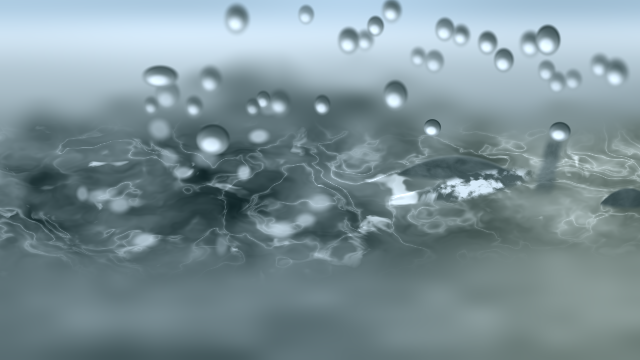
Reproduce this texture procedurally as a Shadertoy shader.

```glsl
float hash(vec2 p) {
    return fract(sin(dot(p, vec2(127.1, 311.7))) * 43758.5453);
}

float noise(vec2 p) {
    vec2 i = floor(p), f = fract(p);
    f = f * f * (3.0 - 2.0 * f);
    return mix(mix(hash(i), hash(i + vec2(1, 0)), f.x),
               mix(hash(i + vec2(0, 1)), hash(i + vec2(1, 1)), f.x), f.y);
}

float fbm(vec2 p) {
    float sum = 0.0, amp = 0.5;
    for (int i = 0; i < 4; i++) {
        sum += amp * noise(p);
        p = mat2(1.6, 1.2, -1.2, 1.6) * p + 3.7;
        amp *= 0.5;
    }
    return sum;
}

// Grey level to cool water colour
vec3 tone(float l) {
    return vec3(l - 0.08, l, l + 0.01 + 0.06 * l * l);
}

float disc(vec2 q, float blur) {
    return 1.0 - smoothstep(1.0 - blur, 1.0 + blur, length(q));
}

// Drop with a dark cap and a bright lower lens
void drop(inout vec3 col, vec2 p, vec2 at, vec2 r, float blur, float alpha) {
    vec2 q = (p - at) / r;
    float shade = mix(0.74, 0.34, smoothstep(-0.6, 0.8, q.y + 0.35 * q.x));
    shade += 0.3 * disc((q - vec2(-0.12, -0.32)) / vec2(0.55, 0.45), 0.3 + blur);
    shade -= 0.12 * smoothstep(0.7, 1.0, length(q)) * (1.0 - blur);
    col = mix(col, tone(shade), alpha * disc(q, blur));
}

// Filled arch: 1 inside, between a curved top and a shallower underside
float arch(vec2 p, vec2 peak, float halfWidth, float rise, float thick) {
    float u = (p.x - peak.x) / halfWidth;
    float top = peak.y - rise * u * u;
    float low = top - thick * max(1.0 - u * u, 0.0);
    return smoothstep(-0.004, 0.004, top - p.y) * smoothstep(-0.008, 0.008, p.y - low)
         * (1.0 - smoothstep(0.94, 1.0, abs(u)));
}

void mainImage(out vec4 fragColor, in vec2 fragCoord) {
    vec2 p = fragCoord / iResolution.y;
    float right = smoothstep(0.8, 1.7, p.x);

    // Hazy distance
    float haze = noise(p * vec2(2.0, 11.0));
    float sky = 0.66 + 0.23 * smoothstep(0.66, 0.9, p.y) - 0.07 * smoothstep(0.9, 1.0, p.y);
    sky += (haze - 0.5) * 0.07 - 0.04 * right;

    // Churning water, folded by warped noise
    vec2 q = p * vec2(5.0, 9.0);
    vec2 warp = vec2(fbm(q), fbm(q + 7.3));
    float fold = fbm(q + 2.4 * warp);
    float ridge = 1.0 - abs(2.0 * fbm(q * 1.4 + 3.0 * warp.yx + 4.0) - 0.94);
    float soft = noise(p * vec2(9.0, 14.0) + 2.0);
    float focus = smoothstep(0.2, 0.38, p.y - 0.06 * right) * (1.0 - smoothstep(0.56, 0.68, p.y));
    float water = 0.42 + 0.16 * (soft - 0.5) + 0.05 * right;
    water += focus * (0.6 * (fold - 0.48) + 0.22 * pow(ridge, 14.0) - 0.05);
    water += focus * 0.4 * smoothstep(0.66, 0.8, fbm(q * 2.2 + 3.0 * warp));

    // Blurred foreground swell
    float swell = 0.47 + 0.06 * right - 0.07 * (1.0 - smoothstep(0.0, 0.14, p.y));
    swell += 0.15 * (noise(p * vec2(3.5, 10.0) + 5.0) - 0.5) + 0.07 * (noise(p * vec2(9.0, 17.0)) - 0.5);
    float front = 1.0 - smoothstep(0.13, 0.32, p.y - 0.07 * right + 0.08 * (soft - 0.5));
    water = mix(water, swell, front);

    float horizon = 0.65 + 0.11 * exp(-pow((p.x - 0.78) / 0.42, 2.0));
    float far = smoothstep(-0.09, 0.1, p.y - horizon + 0.08 * (soft - 0.5));
    vec3 col = tone(mix(water, sky, far));
    col += vec3(0.03, 0.015, -0.025) * right * (1.0 - far);
    col += vec3(-0.05, -0.01, 0.03) * smoothstep(0.88, 1.0, p.y);

    // Soft glints over the left and middle water
    for (int i = 0; i < 16; i++) {
        float k = float(i);
        vec2 at = vec2(0.2 + 0.72 * fract(k * 0.618 + 0.1), 0.31 + 0.4 * hash(vec2(k, 4.0)));
        vec2 r = vec2(0.014 + 0.02 * hash(vec2(k, 8.0)), 0.014 + 0.012 * hash(vec2(k, 2.0)));
        vec2 d = (p - at + 0.02 * (warp - 0.5)) / r;
        col = mix(col, tone(0.84), (0.3 + 0.5 * hash(vec2(k, 6.0))) * disc(d, 0.5));
    }

    // Glassy crest, its bright underside and the smaller right crest
    float grain = fbm(p * vec2(30.0, 45.0) + 4.0 * warp);
    float crest = arch(p, vec2(1.265, 0.565), 0.165, 0.05, 0.065);
    col = mix(col, tone(0.24 + 0.22 * grain), 0.9 * crest);
    float rim = arch(p, vec2(1.265, 0.569), 0.165, 0.05, 0.007);
    col = mix(col, tone(0.6), 0.5 * rim);
    vec2 sheet = p - vec2(1.32, 0.485);
    sheet.y -= 0.2 * sheet.x;
    float foam = disc(sheet / vec2(0.145, 0.032), 0.3);
    col = mix(col, tone(0.35 + 0.65 * smoothstep(0.36, 0.62, grain)), 0.85 * foam);
    float lip = arch(p, vec2(1.745, 0.477), 0.08, 0.045, 0.055);
    col = mix(col, tone(0.22 + 0.2 * grain), 0.9 * lip);

    // Leaning jet under the right bead
    float lean = p.x - 1.53 - 0.25 * (p.y - 0.56) + 0.03 * (warp.x - 0.5);
    float jet = (1.0 - smoothstep(0.012, 0.035, abs(lean))) * smoothstep(0.44, 0.5, p.y)
              * (1.0 - smoothstep(0.59, 0.63, p.y));
    col = mix(col, tone(0.25 + 0.3 * grain), 0.75 * jet);

    // Falling drops, out of focus
    for (int i = 0; i < 26; i++) {
        float k = float(i);
        float x = 0.42 + 1.32 * fract(k * 0.618);
        float y = 0.7 + 0.3 * fract(k * 0.382 + 0.45 * hash(vec2(k, 3.0)));
        float size = 0.02 + 0.017 * hash(vec2(k, 9.0));
        float blur = 0.2 + 0.3 * hash(vec2(k, 5.0));
        drop(col, p, vec2(x, y), size * vec2(0.9, 1.1), blur, 0.5 + 0.45 * hash(vec2(k, 1.0)));
    }

    // Sharper drops
    drop(col, p, vec2(0.445, 0.787), vec2(0.048, 0.03), 0.2, 0.9);
    drop(col, p, vec2(0.592, 0.612), vec2(0.046, 0.042), 0.1, 0.9);
    drop(col, p, vec2(1.201, 0.645), vec2(0.024), 0.08, 1.0);
    drop(col, p, vec2(1.522, 0.888), vec2(0.034, 0.042), 0.15, 0.95);
    drop(col, p, vec2(1.555, 0.634), vec2(0.03, 0.027), 0.1, 0.95);
    drop(col, p, vec2(1.098, 0.735), vec2(0.033, 0.04), 0.2, 0.9);

    fragColor = vec4(clamp(col, 0.0, 1.0), 1.0);
}
```
